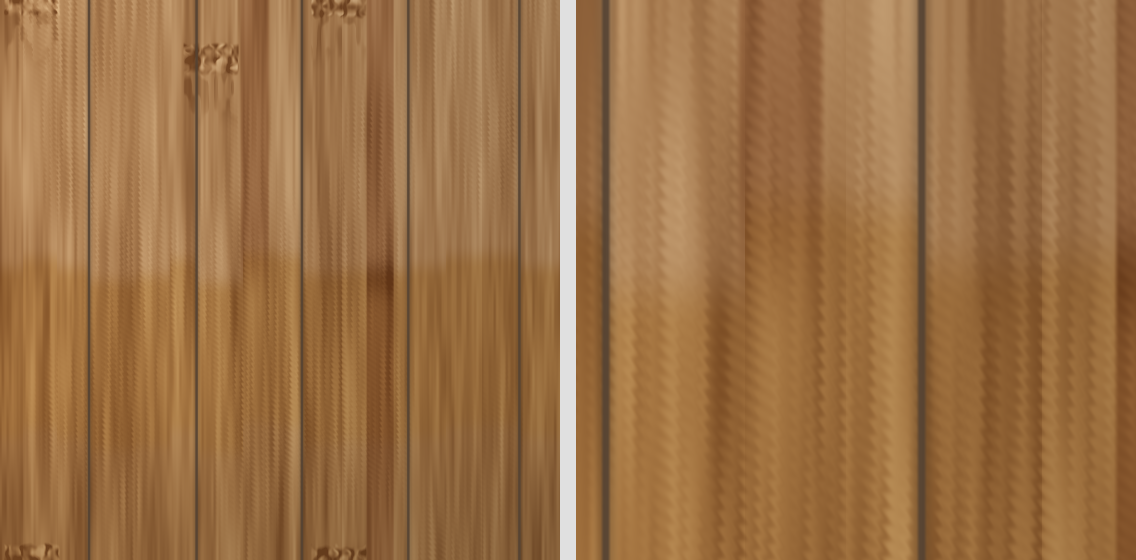
Left: the whole. Right: its middle third, enlarged.
This texture is drawn by a WebGL 1 fragment shader. Its source:

```glsl
precision highp float;
// Bamboo planks: upright boards parted by thin dark seams, each glued from strips.
// Stretched value noise makes the fibres, jittered blocks shift the tone along
// each strip, and speckled nodes cross some of the strips.

uniform vec2 u_resolution;

const vec3 DARK = vec3(0.43, 0.26, 0.13);
const vec3 MID = vec3(0.63, 0.46, 0.295);
const vec3 LIGHT = vec3(0.79, 0.65, 0.48);
const vec3 SEAM = vec3(0.33, 0.26, 0.20);
const vec3 REDDISH = vec3(0.84, 0.72, 0.66);
const vec3 GOLDEN = vec3(1.0, 0.97, 0.83);

float hash(vec2 p) {
  return fract(sin(dot(p, vec2(127.1, 311.7))) * 43758.5453);
}

float noise(vec2 p) {
  vec2 i = floor(p), f = fract(p);
  f = f * f * (3.0 - 2.0 * f);
  return mix(mix(hash(i), hash(i + vec2(1.0, 0.0)), f.x),
             mix(hash(i + vec2(0.0, 1.0)), hash(i + vec2(1.0, 1.0)), f.x), f.y);
}

// Soft-edged interval, 1 between lo and hi
float band(float x, float lo, float hi, float soft) {
  return smoothstep(lo - soft, lo + soft, x) * (1.0 - smoothstep(hi - soft, hi + soft, x));
}

// Right edge of board k, slightly uneven in pitch
float seamX(float k) {
  float d = k - 2.7;
  return 0.159 + 0.1925 * k - 0.008 * exp(-d * d);
}

// Long fibres at three widths, centred on zero
float fibres(vec2 p) {
  float broad = noise(vec2(p.x * 38.0, p.y * 1.6)) - 0.5;
  float medium = noise(vec2(p.x * 105.0, p.y * 4.0 + 7.0)) - 0.5;
  float fine = noise(vec2(p.x * 230.0, p.y * 9.0 + 31.0)) - 0.5;
  return 0.26 * broad + 0.33 * medium + 0.23 * fine;
}

// Node at height y: x is its speckled core, y the flecks trailing below it
vec2 node(vec2 p, vec2 centre, float halfWidth) {
  float across = band(p.x, centre.x - halfWidth, centre.x + halfWidth, 0.002);
  float dy = fract(p.y - centre.y + 0.5) - 0.5;
  float ragged = 0.010 * (noise(vec2(p.x * 110.0, centre.y)) - 0.5);
  float core = band(dy + ragged, -0.027, 0.024, 0.005);
  float trail = band(dy, -0.10, 0.01, 0.035);
  return across * vec2(core, trail);
}

vec3 woodRamp(float t) {
  vec3 low = mix(DARK, MID, clamp(2.0 * t, 0.0, 1.0));
  return mix(low, LIGHT, clamp(2.0 * t - 1.0, 0.0, 1.0));
}

void main() {
  vec2 p = gl_FragCoord.xy / u_resolution;

  // Board index and distance to the nearest seam
  float board = 0.0;
  float seamDist = 1.0;
  for (int i = 0; i < 5; i++) {
    float edge = seamX(float(i));
    board += step(edge, p.x);
    seamDist = min(seamDist, abs(p.x - edge));
  }

  // Three strips per board, with uneven cuts
  float left = seamX(board - 1.0);
  float v = (p.x - left) / (seamX(board) - left);
  float cut = 0.34 + 0.12 * hash(vec2(board, 4.0));
  float strip = step(cut, v) + step(cut + 0.32, v);
  float stripId = board * 3.0 + strip;
  float stripTone = hash(vec2(stripId, 9.0)) - 0.5;

  // Tone blocks: pale above, golden in the middle, browner below
  float shift = 0.07 * (hash(vec2(stripId, 17.0)) - 0.5);
  float upper = smoothstep(0.50, 0.55, p.y + shift);
  float middle = band(p.y + shift, 0.22, 0.52, 0.02);

  // Slanted ripple that gives the fibres a twisted, rope-like edge
  float ripple = sin(6.2832 * (p.y * 105.0 + p.x * 70.0));
  float rippleArea = smoothstep(0.3, 0.7, noise(p * vec2(9.0, 4.0)));
  vec2 q = p + vec2(0.0013 * ripple * rippleArea, 0.0);
  q.x += 0.003 * (noise(vec2(p.x * 8.0, p.y * 3.0)) - 0.5);

  float tone = 0.50 + fibres(q) + 0.17 * stripTone;
  tone += 0.08 * upper - 0.03 * (1.0 - upper);
  tone += 0.018 * ripple * rippleArea;

  // Dark stave with a smooth node, and a stave reddish toward the top
  float darkStave = band(p.x, 0.655, 0.703, 0.002);
  float redStave = band(p.x, 0.430, 0.480, 0.003) * smoothstep(0.45, 0.60, p.y);
  float ring = exp(-pow((p.y - 0.505) / 0.035, 2.0)) * darkStave;
  tone -= 0.12 * darkStave + 0.10 * redStave + 0.26 * ring;

  // Speckled nodes, every other one raised to the upper part
  float curl = noise(vec2(p.x * 150.0 + 2.0 * noise(p * 90.0), p.y * 75.0));
  float fleck = smoothstep(0.50, 0.75, noise(vec2(q.x * 130.0, p.y * 32.0)));
  for (int i = 0; i < 3; i++) {
    float k = float(i);
    float odd = mod(k, 2.0);
    vec2 n = node(p, vec2(0.057 + 0.274 * k + 0.046 * odd, 0.895 * odd), 0.049);
    tone += n.x * (1.1 * (curl - 0.62)) - n.y * 0.20 * fleck;
  }

  // Colour casts, side lighting, then the seams
  vec3 colour = woodRamp(tone);
  colour *= mix(vec3(1.0), GOLDEN, 0.45 * (1.0 - upper) + 0.5 * middle);
  colour *= mix(vec3(1.0), REDDISH, 0.55 * max(darkStave, redStave));
  colour *= 1.07 - 0.13 * smoothstep(0.0, 1.0, p.x) - 0.08 * smoothstep(0.35, 0.0, p.y);
  colour *= 1.0 - 0.13 * (1.0 - smoothstep(0.002, 0.009, seamDist));
  colour = mix(colour, SEAM, 0.9 * (1.0 - smoothstep(0.0009, 0.0035, seamDist)));
  gl_FragColor = vec4(colour, 1.0);
}
```
